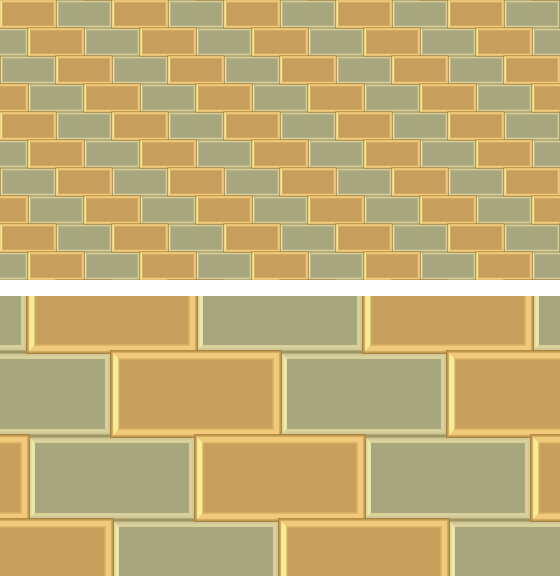
Top, the full canvas; bottom, a detail of the centre.
Write a Shadertoy shader that draws this pattern.

```glsl
// Bevelled bricks in two alternating colours, each row stepped half a brick
// to the right of the row above. Bricks are box distances with banded, mitred
// rims; the warm bricks are slightly larger and overlap the sage ones.

#define ROWS 10.0          // rows in the canvas height; a brick is two rows wide
#define OVERLAP 0.022      // growth of warm bricks, in row heights
#define WARM_FILL vec3(0.78, 0.62, 0.36)
#define WARM_RIM  vec3(0.95, 0.79, 0.48)
#define WARM_STEP vec3(0.82, 0.67, 0.37)
#define WARM_GLOW vec3(0.96, 0.93, 0.58)
#define SAGE_FILL vec3(0.66, 0.65, 0.49)
#define SAGE_RIM  vec3(0.85, 0.82, 0.61)
#define SAGE_GLOW vec3(0.92, 0.91, 0.66)
#define WARM_LINE vec3(0.67, 0.49, 0.23)
#define SAGE_LINE vec3(0.62, 0.59, 0.38)

// Antialiased step: 0 below the edge, 1 above it
float cover(float d, float edge, float px) {
    return clamp((d - edge) / px + 0.5, 0.0, 1.0);
}

// Position relative to the nearest brick centre of one colour in a row
vec2 brickSpace(vec2 p, float row, float offset) {
    return vec2(mod(p.x - row - offset + 1.0, 4.0) - 2.0, p.y - row - 0.5);
}

// Depth inside a brick, positive inwards from its outer edge
float brickDepth(vec2 q, float grow) {
    vec2 d = vec2(1.0, 0.5) + grow - abs(q);
    return min(d.x, d.y);
}

// Share of the lit left side, mitred against the top and bottom
float leftSide(vec2 q, float px) {
    return cover(0.5 - abs(q.y), 1.0 + q.x, px);
}

vec3 sageBrick(vec2 q, float px) {
    float d = brickDepth(q, 0.0);
    vec3 rim = mix(SAGE_RIM, SAGE_GLOW, leftSide(q, px));
    vec3 col = mix(SAGE_LINE, mix(SAGE_FILL, rim, 0.75), cover(d, 0.018, px));
    col = mix(col, rim, cover(d, 0.042, px));
    return mix(col, SAGE_FILL, cover(d, 0.083, px));
}

vec3 warmBrick(vec2 q, float px) {
    float d = brickDepth(q, OVERLAP);
    vec3 rim = mix(WARM_RIM, WARM_GLOW, leftSide(q, px));
    vec3 col = mix(WARM_LINE, WARM_STEP, cover(d, 0.015, px));
    col = mix(col, rim, cover(d, 0.035, px));
    col = mix(col, WARM_STEP, cover(d, 0.098, px));
    return mix(col, WARM_FILL, cover(d, 0.120, px));
}

void mainImage(out vec4 fragColor, in vec2 fragCoord) {
    // Row-height units, counted down from the top left
    float px = ROWS / iResolution.y;
    vec2 p = vec2(fragCoord.x, iResolution.y - fragCoord.y) * px;
    float row = floor(p.y);

    // Sage layer
    vec3 col = sageBrick(brickSpace(p, row, 2.0), px);

    // Warm layer, with bricks of adjacent rows reaching across the joints
    for (float i = -1.0; i <= 1.0; i++) {
        vec2 q = brickSpace(p, row + i, 0.0);
        col = mix(col, warmBrick(q, px), cover(brickDepth(q, OVERLAP), 0.0, px));
    }
    fragColor = vec4(col, 1.0);
}
```
